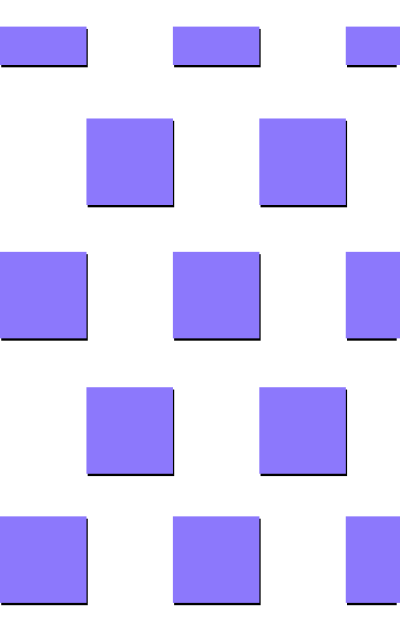
Give the GLSL for this pattern, as a WebGL 2 fragment shader.

```glsl
#version 300 es
precision highp float;

uniform vec2 u_resolution;
out vec4 fragColor;

// Smoothed coverage of the box between two corners
float boxCoverage(vec2 p, vec2 low, vec2 high, float pixel) {
    vec2 inside = clamp((p - low) / pixel + 0.5, 0.0, 1.0)
                * clamp((high - p) / pixel + 0.5, 0.0, 1.0);
    return inside.x * inside.y;
}

void main() {
    // One unit is the canvas width
    float pixel = 1.0 / u_resolution.x;
    vec2 p = gl_FragCoord.xy * pixel;

    vec3 paper = vec3(1.0);
    vec3 violet = vec3(0.55, 0.47, 0.99);
    vec3 shadowBlack = vec3(0.0);

    // Slightly uneven row baselines, bottom to top
    float baseline[5] = float[5](0.0928, 0.4156, 0.7541, 1.0875, 1.4375);
    float side = 0.2163;
    vec2 shadowShift = vec2(0.0031, -0.0058);

    vec3 color = paper;
    for (int row = 0; row < 5; row++) {
        // The top row is cut short
        vec2 size = vec2(side, row == 4 ? 0.096 : side);
        float stagger = float(row % 2) * 0.2161;

        for (int column = 0; column < 3; column++) {
            vec2 low = vec2(stagger + float(column) * 0.4322, baseline[row]);
            vec2 high = low + size;

            // Hard shadow, stopping short of the right margin
            vec2 shadowHigh = high + shadowShift;
            shadowHigh.x = min(shadowHigh.x, 0.9917);
            float shadow = boxCoverage(p, low + shadowShift, shadowHigh, pixel);
            color = mix(color, shadowBlack, shadow);

            // Square on top
            color = mix(color, violet, boxCoverage(p, low, high, pixel));
        }
    }

    fragColor = vec4(color, 1.0);
}
```
